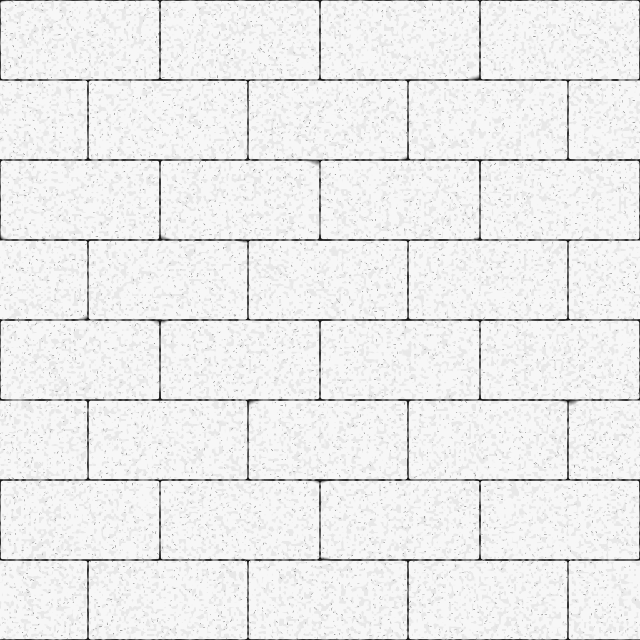
Write a WebGL 2 fragment shader that draws this texture.

```glsl
#version 300 es
precision highp float;
// Tiling wall of white speckled blocks in offset courses with thin dark joints.

#define GRID vec2(4.0, 8.0)       // blocks across and courses up
#define SHIFT 0.55                // offset of every other course, in blocks
#define JOINT 0.00095             // half width of a joint
#define WOBBLE 0.0007             // unevenness of the joint edges
#define CORNER 0.005              // corner radius of a block
#define CHIP_SIZE vec2(0.027, 0.010)
#define CHIP_CHANCE 0.12
#define SPECK_CELLS 128.0
#define SPECK_CHANCE 0.34
#define GRAIN_CELLS 256.0

uniform vec2 u_resolution;
out vec4 fragColor;

const vec3 FACE = vec3(0.967);
const vec3 GRAIN = vec3(0.91);
const vec3 SPECK = vec3(0.58);
const vec3 DARK = vec3(0.10);

float hash(vec2 cell, uint seed) {
    uvec2 v = uvec2(ivec2(cell));
    uint h = v.x * 1597334677u ^ v.y * 3812015801u ^ seed * 2798796415u;
    h = (h ^ (h >> 16)) * 2246822519u;
    h = (h ^ (h >> 13)) * 3266489917u;
    return float((h ^ (h >> 16)) >> 8) / 16777216.0;
}

// Value noise that wraps after a whole number of cells
float wrapNoise(vec2 uv, float cells, uint seed) {
    vec2 p = uv * cells;
    vec2 i = floor(p), f = fract(p);
    f = f * f * (3.0 - 2.0 * f);
    vec2 a = mod(i, cells), b = mod(i + 1.0, cells);
    return mix(mix(hash(a, seed), hash(vec2(b.x, a.y), seed), f.x),
               mix(hash(vec2(a.x, b.y), seed), hash(b, seed), f.x), f.y);
}

// Signed distance to a box with rounded corners
float roundedBox(vec2 p, vec2 halfSize, float radius) {
    vec2 q = abs(p) - halfSize + radius;
    return length(max(q, 0.0)) + min(max(q.x, q.y), 0.0) - radius;
}

// Small elongated pits, randomly placed and turned
float specks(vec2 uv, float pixel) {
    vec2 p = uv * SPECK_CELLS;
    vec2 base = floor(p);
    float cover = 0.0;
    for (int y = -1; y <= 1; y++) {
        for (int x = -1; x <= 1; x++) {
            vec2 cell = base + vec2(x, y);
            vec2 id = mod(cell, SPECK_CELLS);
            if (hash(id, 1u) > SPECK_CHANCE) continue;
            vec2 d = (p - cell - vec2(hash(id, 2u), hash(id, 3u))) / SPECK_CELLS;
            float angle = 6.2832 * hash(id, 4u);
            vec2 axis = vec2(cos(angle), sin(angle));
            float reach = mix(0.0001, 0.0014, hash(id, 5u));
            float along = dot(d, axis);
            float dist = length(d - axis * clamp(along, -reach, reach)) - 0.0006;
            float strength = mix(0.3, 1.0, hash(id, 6u));
            cover = max(cover, strength * (1.0 - smoothstep(-0.5 * pixel, 0.5 * pixel, dist)));
        }
    }
    return cover;
}

void main() {
    vec2 uv = gl_FragCoord.xy / u_resolution;
    float pixel = 1.0 / min(u_resolution.x, u_resolution.y);

    // Block layout
    vec2 p = uv * GRID;
    float course = floor(p.y);
    p.x -= SHIFT * (1.0 - mod(course, 2.0));
    vec2 block = mod(floor(p), GRID);
    vec2 halfSize = 0.5 / GRID;
    vec2 local = (fract(p) - 0.5) / GRID;

    // Face with fine grain and specks
    float grain = wrapNoise(uv, GRAIN_CELLS, 7u);
    vec3 color = mix(FACE, GRAIN, smoothstep(0.56, 0.78, grain));
    color = mix(color, SPECK, specks(uv, pixel));

    // Shaded chips at a few corners
    vec2 corner = block * 2.0 + step(0.0, local);
    vec2 inset = halfSize - abs(local);
    vec2 extent = CHIP_SIZE * mix(vec2(0.7), vec2(1.2), vec2(hash(corner, 8u), hash(corner, 9u)));
    float rough = wrapNoise(uv, 160.0, 10u) - 0.5;
    float depth = 1.0 - dot(inset / extent, vec2(1.0)) + 0.25 * rough;
    float chip = step(hash(corner, 11u), CHIP_CHANCE) * smoothstep(0.0, 1.0, depth);
    color = mix(color, DARK, 0.85 * chip);

    // Joints with slightly ragged edges
    float edge = roundedBox(local, halfSize, CORNER) + JOINT;
    edge += WOBBLE * (wrapNoise(uv, 192.0, 12u) - 0.5);
    color = mix(color, DARK, smoothstep(-0.5 * pixel, 0.5 * pixel, edge));

    fragColor = vec4(color, 1.0);
}
```
